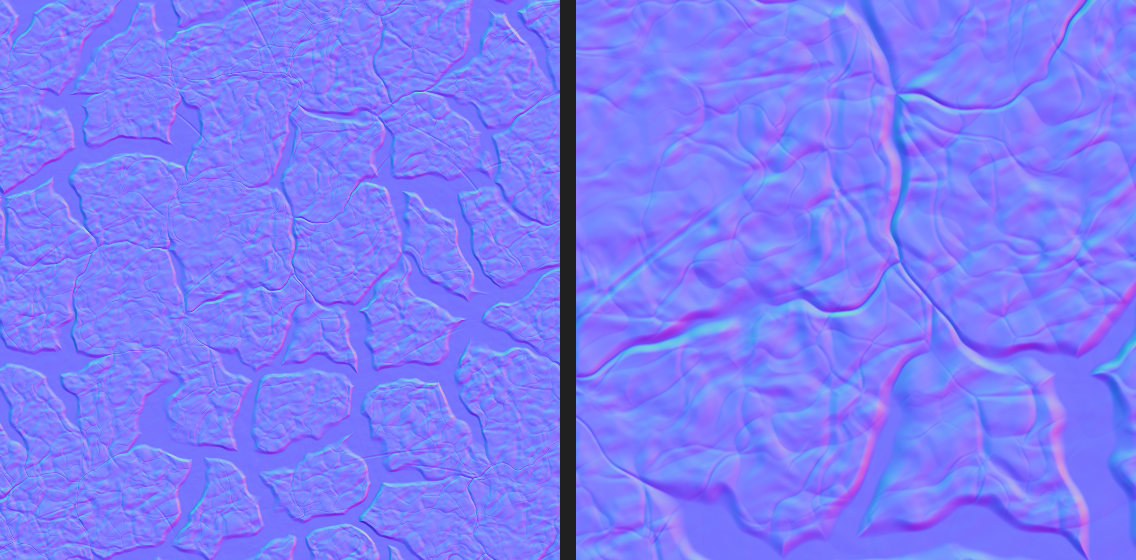
Left, the full canvas; right, a detail of the centre.
Reproduce this texture map procedurally as a WebGL 1 fragment shader.

```glsl
precision highp float;
// Tangent-space normal map of worn, cracked leather. A height field is built
// from warped Voronoi creases at three sizes, bumpy grain and fine scratches;
// its finite differences give the normal, encoded as colour.
uniform vec2 u_resolution;

float hash(vec2 p) {
  return fract(sin(dot(p, vec2(127.1, 311.7))) * 43758.5453);
}

vec2 hash2(vec2 p) {
  return vec2(hash(p), hash(p + 57.3));
}

float noise(vec2 p) {
  vec2 i = floor(p), f = fract(p);
  f = f * f * f * (f * (f * 6.0 - 15.0) + 10.0);
  return mix(mix(hash(i), hash(i + vec2(1, 0)), f.x),
             mix(hash(i + vec2(0, 1)), hash(i + vec2(1, 1)), f.x), f.y);
}

float ridge(vec2 p) {
  return abs(2.0 * noise(p) - 1.0);
}

vec2 warp(vec2 p) {
  return vec2(noise(p), noise(p + 31.7)) - 0.5;
}

// Voronoi borders as grooves: 1 on the floor, 0 on the cell.
// A negative width leaves the border shallow or closed.
float creases(vec2 p, float wall, float width) {
  vec2 cell = floor(p), nearest = vec2(9.0);
  for (int j = -1; j <= 1; j++)
    for (int i = -1; i <= 1; i++) {
      vec2 c = cell + vec2(i, j);
      vec2 o = c + 0.1 + 0.8 * hash2(c) - p;
      if (dot(o, o) < dot(nearest, nearest)) nearest = o;
    }
  float gap = 1.0;
  for (int j = -1; j <= 1; j++)
    for (int i = -1; i <= 1; i++) {
      vec2 c = cell + vec2(i, j);
      vec2 o = c + 0.1 + 0.8 * hash2(c) - p;
      vec2 across = o - nearest;
      if (dot(across, across) > 0.0001)
        gap = min(gap, dot(0.5 * (o + nearest), normalize(across)));
    }
  return 1.0 - smoothstep(0.0, wall, gap - width);
}

// Scattered straight scratches, tapered towards both ends
float scratches(vec2 p) {
  float cut = 0.0;
  for (int i = 0; i < 18; i++) {
    vec2 seed = vec2(float(i), 4.7);
    float angle = mix(-1.1, 1.1, hash(seed + 9.0));
    vec2 dir = vec2(cos(angle), sin(angle));
    vec2 q = p - hash2(seed);
    float len = mix(0.025, 0.13, pow(hash(seed + 3.0), 2.0));
    float along = dot(q, dir) / len;
    float side = dot(q, vec2(-dir.y, dir.x)) + 0.004 * along * along;
    float taper = max(0.0, 1.0 - along * along);
    cut = max(cut, taper * (1.0 - smoothstep(0.0, 0.0032, abs(side))));
  }
  return cut;
}

// x: height, y: how far the point lies inside a main groove
vec2 surface(vec2 p) {
  // Frame along the lean of the wide grooves
  vec2 g = vec2(dot(p, vec2(0.91, 0.42)), dot(p, vec2(-0.42, 0.91)));
  vec2 rough = 0.007 * warp(p * 62.0);
  vec2 w = p + 0.05 * warp(p * 9.0) + 0.026 * warp(p * 25.0) + rough;

  // Widths drift smoothly, so that borders open, thin out and break off
  float open = smoothstep(0.2, 0.9, noise(g * vec2(5.0, 9.0) + 8.0));
  float groove = creases(w * 6.0 + 3.0, 0.06, mix(-0.045, 0.09, open));
  float open2 = noise(g * vec2(11.0, 17.0) + 60.0);
  float crease = creases(w * 13.0 + 40.0, 0.12, mix(-0.12, 0.06, open2));
  float open3 = noise(p * 24.0 + 90.0);
  float wrinkle = creases((w + rough) * 27.0 + 70.0, 0.2, mix(-0.2, 0.04, open3));

  // Grain
  g = g * vec2(0.78, 1.0) + 0.012 * warp(p * 30.0);
  float grain = 0.0015 * ridge(g * 45.0)
              + 0.0019 * noise(g * 82.0 + 13.0)
              + 0.0009 * noise(g * 150.0);
  grain *= 0.7 + 0.6 * noise(p * 9.0 + 20.0);

  float height = (grain - 0.0006 * wrinkle) * (1.0 - 0.85 * groove)
               - 0.0015 * groove
               - 0.001 * crease * (1.0 - groove)
               - 0.0007 * scratches(p);
  return vec2(height, groove);
}

void main() {
  vec2 p = gl_FragCoord.xy / u_resolution;
  float e = 0.0016;
  vec2 here = surface(p);
  vec2 slope = vec2(surface(p + vec2(e, 0.0)).x,
                    surface(p + vec2(0.0, e)).x) - here.x;
  // Groove floors tip slightly down and to the left
  vec2 tilt = -slope / e - vec2(0.07, 0.09) * here.y;
  vec3 normal = normalize(vec3(tilt, 1.0));
  gl_FragColor = vec4(normal * 0.5 + 0.5, 1.0);
}
```
